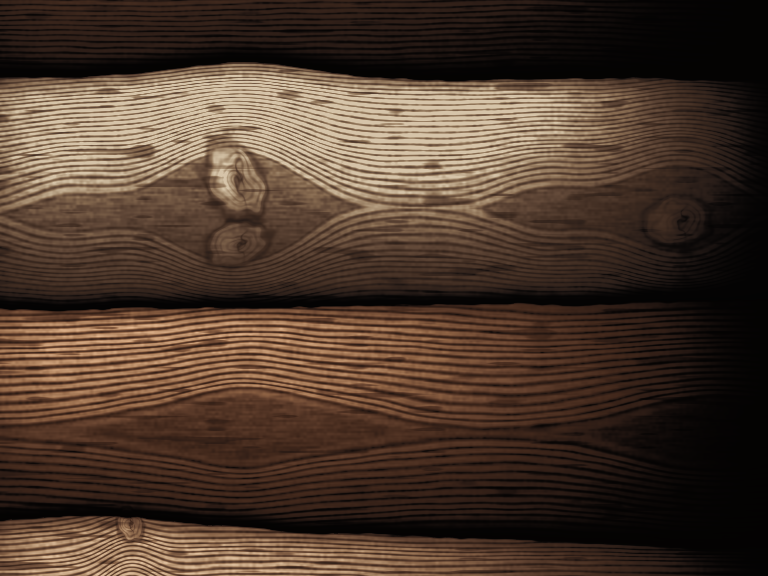
This texture is drawn by a WebGL 2 fragment shader. Its source:

```glsl
#version 300 es
precision highp float;
uniform vec2 u_resolution;
out vec4 outColor;

#define PITCH 0.394        // height of one board
#define FIRST_SEAM 0.0745  // height of the lowest seam
#define SPREAD 0.16        // reach of grain swellings across a board
#define WARP 0.016         // large waviness of the grain
#define LENS_CORE 0.02     // depth at which a swelling turns plain
#define ROUGHNESS 0.55     // strength of the fine fibres
#define PIT_DEPTH 0.4      // darkness of the weathered pits

// Per board, upward: grain centre, rings per unit, light, start of fade
const vec4 BOARD[4] = vec4[4](vec4(-0.10, 115.0, 3.1, 0.45), vec4(0.245, 78.0, 2.85, 0.35),
                              vec4(0.632, 108.0, 4.2, 0.78), vec4(1.06, 100.0, 1.7, 0.30));
// Upper edge of each board: tilt, hump height, hump position; then warmth
const vec4 EDGE[4] = vec4[4](vec4(-0.04, 0.012, 0.22, 0.6), vec4(0.012, 0.0, 0.0, 1.0),
                             vec4(0.0, 0.027, 0.42, 0.15), vec4(0.0, 0.0, 0.0, 0.7));
// Grain swellings: position, half height, half width, board
const vec4 SWELL[8] = vec4[8](vec4(0.12, 0.042, 0.12, 2.0), vec4(0.41, 0.150, 0.13, 2.0),
                              vec4(0.95, 0.040, 0.10, 2.0), vec4(1.18, 0.100, 0.12, 2.0),
                              vec4(0.44, 0.050, 0.26, 1.0), vec4(0.42, 0.025, 0.09, 1.0),
                              vec4(1.25, 0.070, 0.20, 1.0), vec4(0.225, 0.07, 0.05, 0.0));
// Knots: centre, radii
const vec4 KNOT[4] = vec4[4](vec4(0.408, 0.688, 0.050, 0.076), vec4(0.413, 0.575, 0.056, 0.038),
                             vec4(1.177, 0.615, 0.058, 0.046), vec4(0.225, 0.090, 0.022, 0.030));
const vec3 WOOD[6] = vec3[6](vec3(0.09, 0.07, 0.07), vec3(0.24, 0.17, 0.13), vec3(0.37, 0.28, 0.22),
                             vec3(0.52, 0.42, 0.32), vec3(0.67, 0.59, 0.48), vec3(0.83, 0.78, 0.68));

float hash(vec2 p) {
    vec3 q = fract(vec3(p.xyx) * 0.1031);
    q += dot(q, q.yzx + 33.33);
    return fract((q.x + q.y) * q.z);
}

float noise(vec2 p) {
    vec2 i = floor(p), f = fract(p);
    f = f * f * (3.0 - 2.0 * f);
    return mix(mix(hash(i), hash(i + vec2(1, 0)), f.x),
               mix(hash(i + vec2(0, 1)), hash(i + vec2(1, 1)), f.x), f.y);
}

float bell(float x) { return exp(-x * x); }

// Height of the upper edge of a board
float seam(int board, float x) {
    vec4 e = EDGE[clamp(board, 0, 3)];
    float ragged = 0.006 * noise(vec2(x * 9.0, board)) + 0.003 * noise(vec2(x * 50.0, board));
    return FIRST_SEAM + PITCH * float(board) + e.x * (x - 0.6)
         + e.y * bell((x - e.z) / 0.17) + ragged - 0.004;
}

// Distance from the heart of the board, bent around swellings
float grainDepth(vec2 p, int board) {
    float drift = 0.03 * (noise(vec2(p.x * 2.2, float(board) * 7.0)) - 0.5);
    float v = abs(p.y - BOARD[board].x - drift);
    float depth = v + WARP * (noise(p * vec2(4.0, 11.0) + 5.0) - 0.5)
                + 0.2 * WARP * (noise(p * vec2(18.0, 50.0)) - 0.5);
    for (int i = 0; i < 8; i++) {
        vec4 s = SWELL[i];
        if (int(s.w) == board) depth -= s.y * bell((p.x - s.x) / s.z) * bell(v / SPREAD);
    }
    return depth;
}

// Bright early wood between dark late wood, flattened when too fine
float ringRidge(float phase) {
    float f = fract(phase);
    float ridge = smoothstep(0.0, 0.4, f) * (1.0 - smoothstep(0.65, 1.0, f));
    return mix(ridge, 0.55, smoothstep(0.4, 1.0, fwidth(phase)));
}

vec3 woodColor(float tone) {
    float t = clamp(tone, 0.0, 4.999);
    int i = int(t);
    return mix(WOOD[i], WOOD[i + 1], fract(t)) * mix(0.15, 1.0, smoothstep(0.0, 0.5, tone));
}

void main() {
    vec2 p = gl_FragCoord.xy / u_resolution.y;
    int board = 0;
    for (int i = 0; i < 3; i++) board += int(step(seam(i, p.x), p.y));
    vec4 b = BOARD[board];
    float warmth = EDGE[board].w;
    float top = seam(board, p.x), bottom = seam(board - 1, p.x);
    float t = (p.y - bottom) / (top - bottom);

    // Growth rings, wider towards the heart
    float w = max(grainDepth(p, board) + LENS_CORE, 0.0);
    float phase = b.y * w * w / (w + 0.04) + 0.9 * noise(vec2(w * 35.0, board));
    float ridge = mix(0.3, ringRidge(phase), smoothstep(0.0, 0.012, w));

    // Knots with their own rings, dark rim, split heart and polish
    float rim = 0.0, polish = 0.0;
    for (int i = 0; i < 4; i++) {
        vec2 q = mat2(0.94, -0.34, 0.34, 0.94) * (p - KNOT[i].xy) / KNOT[i].zw;
        float d = length(q) + 0.35 * (noise(q * 2.5 + float(i) * 9.0) - 0.5);
        float inside = 1.0 - smoothstep(0.8, 1.05, d);
        ridge = mix(ridge, 0.35 + 0.35 * ringRidge(d * 4.5), inside);
        float split = bell((q.x - 0.3 * q.y - 0.3 * noise(q * 4.0)) / 0.07) * bell(q.y / 0.6);
        rim += 0.4 * bell((d - 1.0) / 0.13) + 0.45 * split * inside + 0.25 * bell(d / 0.3);
        polish += inside * bell(length((q - vec2(-0.35, 0.05)) / vec2(0.35, 0.55)));
    }

    // Light across each rounded board, fading to the right
    float light = b.z * smoothstep(0.0, 0.12, t) * (0.22 + 0.78 * smoothstep(0.05, 0.8, t));
    light *= 1.0 - 0.45 * smoothstep(0.9, 1.0, t);
    light *= (1.0 - smoothstep(b.w, 1.38, p.x)) * smoothstep(-0.25, 0.12, p.x);
    light *= 0.85 + 0.3 * noise(p * vec2(3.0, 6.0) + 20.0);

    // Fibres and pits
    float fibre = 0.6 * noise(p * vec2(35.0, 260.0)) + 0.4 * noise(p * 170.0) - 0.5;
    float pits = smoothstep(0.74, 0.9, noise(p * vec2(16.0, 130.0) + 40.0));
    float surface = 1.0 + mix(0.6, 1.05, warmth) * (ridge - 0.55) + ROUGHNESS * fibre;
    surface *= (1.0 - PIT_DEPTH * pits) * (1.0 - min(rim, 0.8));
    float tone = light * (surface + 0.6 * polish) * smoothstep(0.0, 0.005, top - p.y);

    vec3 color = woodColor(tone) * mix(vec3(1.0), vec3(1.07, 0.92, 0.83), warmth);
    outColor = vec4(color, 1.0);
}
```
